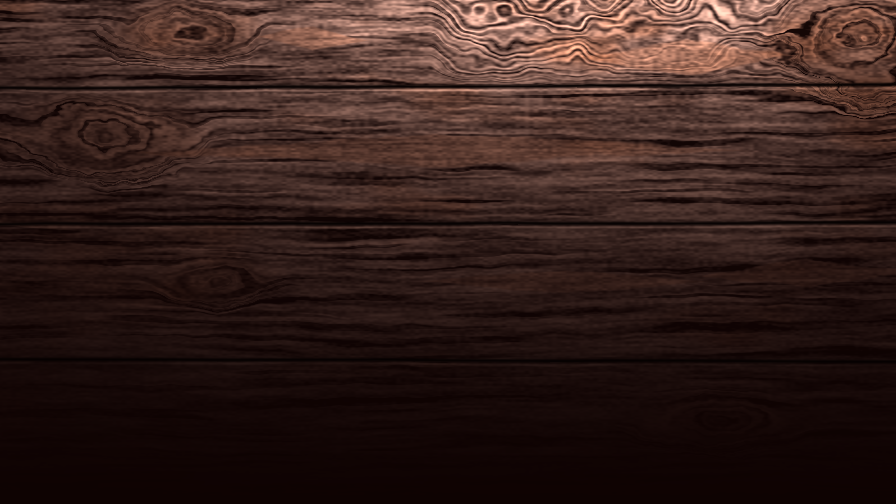
This texture is drawn by a Shadertoy shader. Its source:

```glsl
// Seams: height at the left edge, tilt
const vec2 SEAMS[3] = vec2[3](vec2(0.822, 0.004), vec2(0.553, 0.001), vec2(0.285, -0.003));
// Knots: centre, radii
const vec4 KNOTS[5] = vec4[5](
    vec4(0.37, 0.937, 0.17, 0.080), vec4(0.21, 0.730, 0.22, 0.100),
    vec4(1.71, 0.925, 0.19, 0.140), vec4(0.43, 0.445, 0.14, 0.060),
    vec4(1.43, 0.165, 0.20, 0.070));
// Smooth pale patches: centre, half size
const vec4 PATCHES[5] = vec4[5](
    vec4(0.87, 0.700, 0.50, 0.030), vec4(1.12, 0.443, 0.23, 0.021),
    vec4(1.60, 0.457, 0.18, 0.024), vec4(1.36, 0.888, 0.17, 0.032),
    vec4(0.62, 0.925, 0.09, 0.020));

const vec3 SHADOW = vec3(0.056, 0.010, 0.008);
const vec3 WOOD = vec3(1.0, 0.79, 0.70);
const vec3 AMBER = vec3(1.10, 0.70, 0.49);
const vec2 HOTSPOT = vec2(1.26, 0.97);
const float LIGHT_GAIN = 0.60;
const float LIGHT_FALLOFF = 1.62;
const float HOTSPOT_GAIN = 0.40;
const float RING_FREQUENCY = 370.0;

float hash(vec2 p) {
    vec3 q = fract(vec3(p.xyx) * 0.1031);
    q += dot(q, q.yzx + 33.33);
    return fract((q.x + q.y) * q.z);
}

float noise(vec2 p) {
    vec2 i = floor(p), f = fract(p);
    f = f * f * (3.0 - 2.0 * f);
    return mix(mix(hash(i), hash(i + vec2(1, 0)), f.x),
               mix(hash(i + vec2(0, 1)), hash(i + vec2(1, 1)), f.x), f.y);
}

float fbm(vec2 p) {
    float sum = 0.0, amp = 0.5;
    for (int i = 0; i < 4; i++) {
        sum += amp * noise(p);
        p = p * 2.03 + 17.1;
        amp *= 0.5;
    }
    return sum;
}

// Curly figure lies in the lit part of the top plank
float curlMask(vec2 p) {
    return smoothstep(0.85, 0.93, p.x) * (1.0 - smoothstep(1.50, 1.64, p.x))
         * smoothstep(0.82, 0.87, p.y);
}

// Height across the grain, bent by waves and wrapped round the knots
float grainHeight(vec2 p, float plank, float curl, out float knot) {
    vec2 shift = vec2(plank * 7.3, plank * 3.7);
    float g = p.y + 0.04 * fbm(p * vec2(1.8, 5.0) + shift);
    g += 0.005 * noise(p * vec2(24.0, 50.0) + shift);
    g += curl * (0.075 * noise(p * vec2(15.0, 20.0) + 4.0) + 0.02 * noise(p * vec2(40.0, 50.0)));
    knot = 0.0;
    for (int i = 0; i < 5; i++) {
        vec2 d = (p - KNOTS[i].xy) / KNOTS[i].zw;
        float r = length(d) + 0.55 * (fbm(p * vec2(14.0, 24.0) + float(i)) - 0.47);
        float w = 1.0 - smoothstep(0.40, 1.10, r);
        g = mix(g, KNOTS[i].y + r * KNOTS[i].w, w);
        knot = max(knot, w);
    }
    return g;
}

float patchMask(vec2 p) {
    float mask = 0.0;
    for (int i = 0; i < 5; i++) {
        vec2 d = (p - PATCHES[i].xy) / PATCHES[i].zw;
        d.y += 1.1 * (fbm(p * vec2(7.0, 16.0)) - 0.47);
        mask = max(mask, 1.0 - smoothstep(0.82, 1.0, abs(d.x) * 0.75 + abs(d.y) * 0.8));
    }
    return mask;
}

void mainImage(out vec4 fragColor, in vec2 fragCoord) {
    vec2 p = fragCoord / iResolution.y;

    // Planks and the joints between them
    float plank = 0.0, gap = 0.0, rim = 0.0;
    for (int i = 0; i < 3; i++) {
        float d = p.y - SEAMS[i].x - SEAMS[i].y * p.x + 0.002 * (noise(vec2(p.x * 9.0, i)) - 0.5);
        plank += 1.0 - step(0.0, d);
        gap = max(gap, exp(-pow((d - 0.003) / 0.0040, 2.0)));
        gap = max(gap, 0.30 * exp(-abs(d - 0.003) / 0.010));
        rim = max(rim, exp(-pow((d + 0.0045) / 0.0024, 2.0)));
    }

    // Grain: fine bands, fibres, thin cracks and rings
    float knot, curl = curlMask(p);
    float g = grainHeight(p, plank, curl, knot);
    float x = p.x + plank * 5.3;
    float bands = noise(vec2(x * 3.0, g * 95.0));
    float fibres = noise(vec2(x * 14.0, g * 210.0));
    float cracks = smoothstep(0.60, 0.80, noise(vec2(x * 4.5, g * 135.0 + 30.0)));
    float rings = 0.5 + 0.5 * sin(g * RING_FREQUENCY + 2.5 * bands);
    float figure = max(curl, knot * 0.6);
    float smoothWood = patchMask(p);

    float tone = 0.74 + 0.62 * (bands - 0.5) + 0.55 * (fibres - 0.5) - 0.48 * cracks;
    tone = mix(tone, 0.30 + 0.80 * rings + 0.5 * (fibres - 0.5), figure * 0.68);
    tone = mix(tone, 0.90 + 0.30 * (fibres - 0.5), smoothWood * 0.72);
    tone *= 0.76 + 0.48 * fbm(p * vec2(4.0, 9.0) + plank * 11.0);
    tone += 0.38 * (noise(p * vec2(110.0, 270.0)) - 0.5);

    // Light falls from the top, strongest right of centre
    float light = LIGHT_GAIN * pow(p.y, LIGHT_FALLOFF);
    light *= mix(0.58, 1.0, smoothstep(0.0, 0.75, p.x));
    light *= 1.0 - 0.22 * smoothstep(1.35, 1.78, p.x);
    vec2 spot = (p - HOTSPOT) / vec2(0.50, 0.14);
    light += HOTSPOT_GAIN * exp(-dot(spot, spot));

    // Colour
    float warmth = smoothstep(0.48, 0.75, fbm(p * vec2(3.5, 11.0) + 23.0));
    warmth = clamp(warmth * 0.5 + 0.35 * smoothWood + 0.3 * knot, 0.0, 0.75);
    vec3 color = mix(WOOD, AMBER, warmth) * max(tone, 0.03) * light;
    color *= 1.0 - 0.95 * gap;
    color += WOOD * rim * light * 0.55 * (0.6 + 0.6 * noise(vec2(p.x * 14.0, plank)));
    fragColor = vec4(SHADOW * (1.0 - 0.6 * gap) + color, 1.0);
}
```
